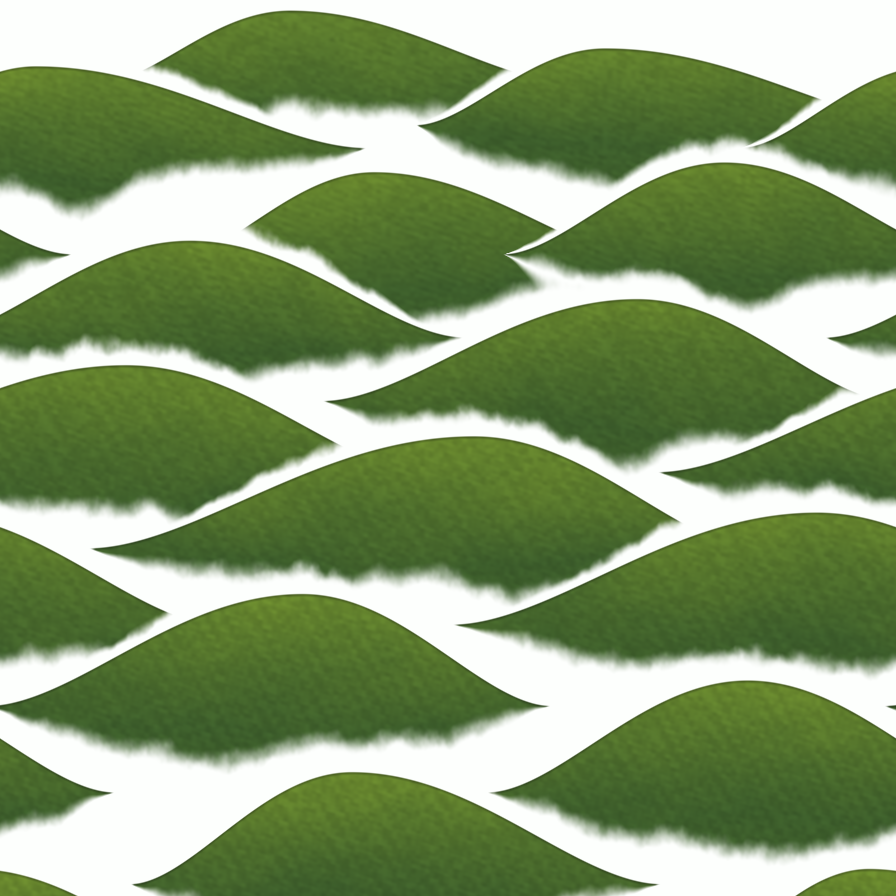
Write a WebGL 1 fragment shader that draws this pattern.

```glsl
precision highp float;
// Rolling grassy hills with misty, ragged feet, staggered down a white page.

uniform vec2 u_resolution;

const int HILLS = 14;
const vec3 PAPER = vec3(0.993, 1.0, 0.993);
const vec3 GRASS_DARK = vec3(0.24, 0.37, 0.17);
const vec3 GRASS_LIGHT = vec3(0.44, 0.56, 0.18);
const float SAG = 0.05;          // depth of the foot below the hill tips
const float FOOT_FADE = 0.024;   // softness of the misty foot
const float MIST_ABOVE = 0.03;   // white gap above a ridge
const float MIST_BELOW = 0.045;  // white gap below a foot
const float MOTTLE = 0.45;
const float GRAIN = 0.09;
const float RIM_WIDTH = 0.004;
const float RIM_SHADE = 0.3;

float hash(vec2 p) {
  return fract(sin(dot(p, vec2(127.1, 311.7))) * 43758.5453);
}

float noise(vec2 p) {
  vec2 cell = floor(p);
  vec2 f = fract(p);
  f = f * f * (3.0 - 2.0 * f);
  float low = mix(hash(cell), hash(cell + vec2(1.0, 0.0)), f.x);
  float high = mix(hash(cell + vec2(0.0, 1.0)), hash(cell + 1.0), f.x);
  return mix(low, high, f.y);
}

float fbm(vec2 p) {
  float sum = 0.0;
  float gain = 0.53;
  for (int octave = 0; octave < 4; octave++) {
    sum += gain * noise(p);
    p = mat2(1.6, 1.2, -1.2, 1.6) * p + 3.7;
    gain *= 0.5;
  }
  return sum;
}

// Summits step sideways around the page while the rows spread out downwards.
vec2 summit(float i) {
  float c = i - 6.5;
  float x = 0.049 + 0.4297 * i + 0.0065 * c * c;
  x += 0.09 * cos(0.838 * c) * step(5.5, i);
  float depth = 0.012 + 0.0365 * i + 0.00286 * i * i;
  depth -= 0.045 * cos(3.14159 * i) * exp(-0.7 * (i - 3.0) * (i - 3.0));
  return vec2(fract(x), 1.0 - depth);
}

vec3 grassColour(vec2 p, float light) {
  light += MOTTLE * (fbm(p * vec2(7.0, 11.0)) - 0.5);
  vec2 blades = mat2(0.94, 0.34, -0.34, 0.94) * p;
  float grain = noise(blades * vec2(90.0, 260.0)) + noise(p * 190.0) - 1.0;
  return mix(GRASS_DARK, GRASS_LIGHT, clamp(light, 0.0, 1.0)) * (1.0 + GRAIN * grain);
}

vec3 paintHill(vec3 behind, vec2 uv, float i) {
  vec2 top = summit(i);
  float side = fract(uv.x - top.x + 0.5) - 0.5;

  // Uneven flanks, widest in the middle rows.
  float leftReach = 0.21 + 0.22 * exp(-(i - 8.0) * (i - 8.0) / 9.0);
  float rightReach = 0.27 + 0.12 * hash(vec2(i, 4.0));
  float t = min(abs(side) / (side < 0.0 ? leftReach : rightReach), 1.0);
  float bell = max(1.0 - t * t, 0.0001);
  float fullness = smoothstep(0.0, 0.45, bell);

  // Ridge above and ragged foot below meet at pointed tips.
  float height = mix(0.08, 0.125, min(i / 8.0, 1.0));
  float base = top.y - height;
  float ridge = base + height * pow(bell, 1.9);
  vec2 p = vec2(side, uv.y - top.y) + vec2(i * 7.3, i * 3.1);
  float ragged = fbm(p * vec2(38.0, 24.0)) - 0.5;
  float lumps = noise(vec2(side * 11.0 + i * 5.7, i));
  float foot = base - SAG * bell * (0.5 + 0.9 * lumps) + 0.022 * ragged * fullness;

  // White mist separates the hill from those behind it.
  float gap = MIST_ABOVE * bell + 0.0001;
  float above = (uv.y - ridge) / gap + 0.8 * ragged;
  float mist = 1.0 - smoothstep(0.45, 1.1, above);
  mist *= smoothstep(foot - MIST_BELOW * fullness - 0.001, foot - 0.3 * MIST_BELOW * fullness, uv.y);
  mist *= smoothstep(0.0, 0.04, bell);
  vec3 colour = mix(behind, PAPER, mist);

  // Grass is bright at the summit and dark at the foot and tips.
  float light = (uv.y - base + 0.6 * SAG) / (height + 0.6 * SAG);
  vec3 grass = grassColour(p, 0.9 * light - 0.02);
  float rim = 1.0 - smoothstep(0.0, RIM_WIDTH, ridge - uv.y);
  grass *= 1.0 - RIM_SHADE * rim;

  float pixel = 1.0 / u_resolution.y;
  float fade = 0.5 * FOOT_FADE * fullness + 0.001;
  float body = smoothstep(-pixel, pixel, ridge - uv.y);
  body *= smoothstep(foot - fade, foot + fade, uv.y) * smoothstep(0.0, 0.04, bell);
  return mix(colour, grass, body);
}

void main() {
  vec2 uv = gl_FragCoord.xy / u_resolution;
  vec3 colour = PAPER;
  for (int i = 0; i < HILLS; i++) {
    colour = paintHill(colour, uv, float(i));
  }
  gl_FragColor = vec4(colour, 1.0);
}
```
